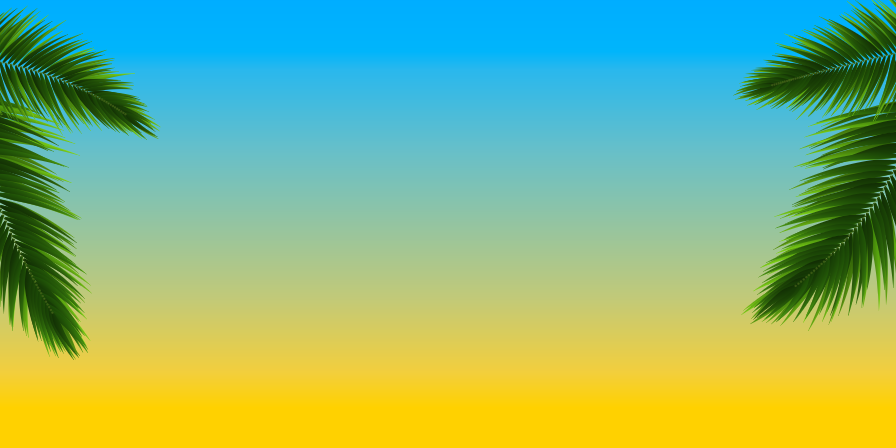
A Shadertoy shader for this background:

```glsl
// Tropical backdrop: a blue to golden sky with palm fronds at both sides.
// Each frond is a Bezier stem with hashed, tapered leaflets in two layers:
// long bright ones behind, shorter dark ones in front.

float hash(vec2 p) {
    vec3 q = fract(p.xyx * vec3(0.1031, 0.1030, 0.0973));
    q += dot(q, q.yzx + 33.33);
    return fract((q.x + q.y) * q.z);
}

float ramp(float a, float b, float x) {
    return clamp((x - a) / (b - a), 0.0, 1.0);
}

vec3 sky(float y) {
    vec3 c = mix(vec3(1.0, 0.82, 0.0), vec3(0.95, 0.81, 0.24), ramp(0.09, 0.17, y));
    c = mix(c, vec3(0.76, 0.79, 0.47), ramp(0.17, 0.333, y));
    c = mix(c, vec3(0.40, 0.75, 0.79), ramp(0.333, 0.667, y));
    c = mix(c, vec3(0.16, 0.72, 0.93), ramp(0.667, 0.845, y));
    c = mix(c, vec3(0.0, 0.71, 0.985), ramp(0.845, 0.885, y));
    return mix(c, vec3(0.0, 0.68, 1.0), ramp(0.885, 1.0, y));
}

// Paints one frond over col; the stem runs from root to tip.
void frond(inout vec3 col, vec2 p, vec2 root, vec2 bend, vec2 tip, float size, float seed) {
    vec2 middle = 0.25 * (root + tip) + 0.5 * bend;
    if (distance(p, middle) > 0.6 * distance(root, tip) + 1.2 * size) return;

    float pixel = 1.0 / iResolution.y;
    float stem = 1.0;

    for (int i = 0; i < 144; i++) {
        bool front = i >= 72;
        float t = float(i % 72) / 71.0;
        float side = (i & 1) == 0 ? 1.0 : -1.0;
        float rnd = hash(vec2(float(i), seed));
        float rnd2 = hash(vec2(float(i) + 0.5, seed + 7.0));

        // Leaflet base on the stem and its outward direction
        vec2 base = mix(mix(root, bend, t), mix(bend, tip, t), t);
        vec2 along = normalize(mix(bend - root, tip - bend, t));
        float angle = side * (mix(1.05, 0.06, pow(t, 1.7)) + 0.2 * (rnd2 - 0.5));
        vec2 dir = mat2(cos(angle), sin(angle), -sin(angle), cos(angle)) * along;
        float len = size * (1.0 - 0.42 * t * t) * mix(0.85, 1.1, rnd);
        if (front) len *= 0.93;
        stem = min(stem, distance(p, base));

        // Tapered blade, slightly arched
        vec2 q = p - base;
        float u = dot(q, dir) / len;
        if (u < 0.0 || u > 1.0) continue;
        float v = dot(q, vec2(-dir.y, dir.x)) - side * 0.16 * len * u * (1.0 - u);
        float width = 0.042 * size * smoothstep(-0.15, 0.3, u) * pow(1.0 - u, 0.8);
        float mask = clamp((width - abs(v)) / pixel + 0.5, 0.0, 1.0);

        // Dark heart, bright ends, and a lit half on each blade
        vec3 bright = mix(vec3(0.16, 0.38, 0.02), vec3(0.43, 0.70, 0.08), u);
        vec3 dark = mix(vec3(0.09, 0.24, 0.02), vec3(0.27, 0.54, 0.06), u * u);
        vec3 leaf = front ? dark : bright;
        leaf *= mix(0.8, 1.2, rnd2) * (1.0 + 0.18 * clamp(v / (width + pixel), -1.0, 1.0));
        col = mix(col, leaf, mask);
    }

    // Beaded stem
    col = mix(col, vec3(0.36, 0.46, 0.13), 0.5 * (1.0 - smoothstep(0.001, 0.004, stem)));
}

void mainImage(out vec4 fragColor, in vec2 fragCoord) {
    vec2 p = fragCoord / iResolution.xy * vec2(2.0, 1.0);
    vec3 col = sky(p.y);

    // Lower fronds, then the upper ones over them
    frond(col, p, vec2(-0.08, 0.78), vec2(-0.013, 0.52), vec2(0.117, 0.302), 0.22, 3.0);
    frond(col, p, vec2(2.057, 0.78), vec2(1.992, 0.53), vec2(1.776, 0.362), 0.24, 11.0);
    frond(col, p, vec2(-0.10, 0.875), vec2(0.117, 0.857), vec2(0.28, 0.745), 0.155, 23.0);
    frond(col, p, vec2(2.083, 0.90), vec2(1.888, 0.857), vec2(1.724, 0.81), 0.155, 37.0);

    fragColor = vec4(col, 1.0);
}
```
